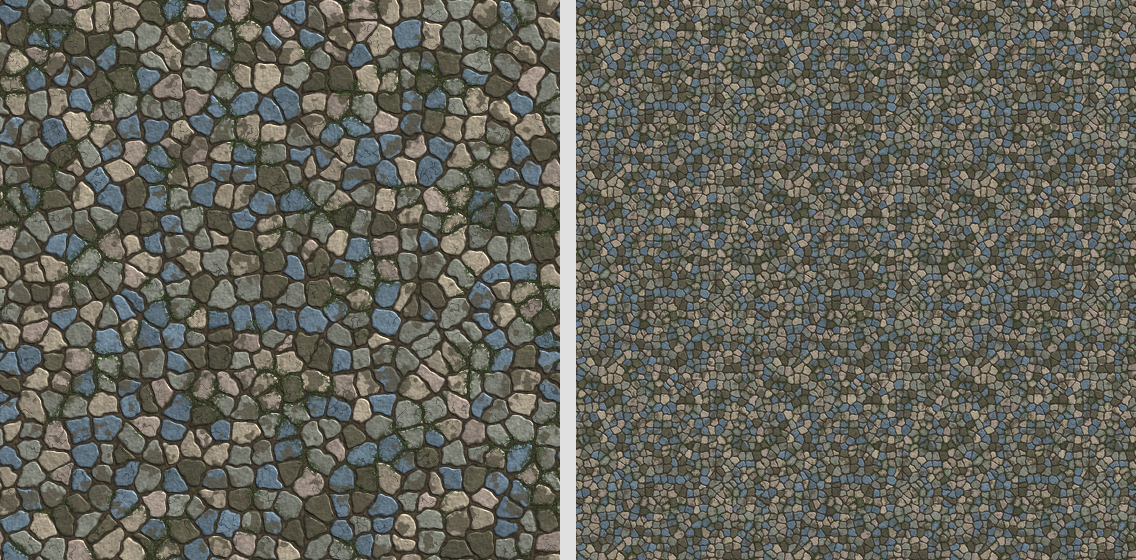
Left: one tile. Right: repeated 3 by 3.
Write a WebGL 2 fragment shader that draws this texture.

```glsl
#version 300 es
precision highp float;
// Weathered cobblestones in blue, grey and beige, set in dark mud with patches of moss.

uniform vec2 u_resolution;
out vec4 fragColor;

// Three random values per cell, wrapping after a whole number of cells
vec3 hash3(vec2 cell, float period) {
  uvec3 v = uvec3(uvec2(mod(cell + 0.5, period)), uint(period));
  v = v * 1664525u + 1013904223u;
  v.x += v.y * v.z; v.y += v.z * v.x; v.z += v.x * v.y;
  v ^= v >> 16u;
  v.x += v.y * v.z; v.y += v.z * v.x; v.z += v.x * v.y;
  return vec3(v >> 8u) / 16777216.0;
}

float cornerSlope(vec2 cell, vec2 offset, float period) {
  float angle = 6.2832 * hash3(cell, period).x;
  return dot(vec2(cos(angle), sin(angle)), offset);
}

// Gradient noise, about -1 to 1, with a whole number of cells per canvas
float noise(vec2 uv, float period) {
  vec2 p = uv * period, i = floor(p), f = p - i;
  vec2 w = f * f * f * (f * (f * 6.0 - 15.0) + 10.0);
  vec2 x = vec2(1.0, 0.0), y = vec2(0.0, 1.0);
  float low = mix(cornerSlope(i, f, period), cornerSlope(i + x, f - x, period), w.x);
  float high = mix(cornerSlope(i + y, f - y, period), cornerSlope(i + 1.0, f - 1.0, period), w.x);
  return 1.5 * mix(low, high, w.y);
}

// Rounded distance to the border of the nearest stone, in cells
float stoneEdge(vec2 uv, out vec3 stoneId) {
  vec2 p = uv * 24.0 + 0.11 * vec2(noise(uv, 50.0), noise(uv + 0.37, 50.0));
  vec2 base = floor(p), f = p - base, nearCell = vec2(0.0), nearest = vec2(0.0);
  float best = 9.0;
  for (int y = -1; y <= 1; y++)
    for (int x = -1; x <= 1; x++) {
      vec2 cell = vec2(x, y);
      vec3 id = hash3(base + cell, 24.0);
      vec2 r = cell + 0.1 + 0.8 * id.xy - f;
      if (dot(r, r) < best) {
        best = dot(r, r);
        nearest = r;
        nearCell = cell;
        stoneId = id;
      }
    }
  float sum = 0.0;
  for (int y = -2; y <= 2; y++)
    for (int x = -2; x <= 2; x++) {
      vec2 cell = nearCell + vec2(x, y);
      vec2 r = cell + 0.1 + 0.8 * hash3(base + cell, 24.0).xy - f;
      vec2 gap = r - nearest;
      if (dot(gap, gap) > 0.0001)
        sum += exp(-18.0 * dot(0.5 * (nearest + r), normalize(gap)));
    }
  return -log(sum) / 18.0;
}

// Height of the paving: bevelled stones, chipped rims, rough faces
float relief(vec2 uv, out float edge, out vec3 stoneId) {
  edge = stoneEdge(uv, stoneId) + 0.035 * noise(uv, 75.0) + 0.025 * noise(uv, 26.0);
  float stone = smoothstep(0.02, 0.13, edge);
  float rough = 0.13 * noise(uv, 230.0) + 0.16 * noise(uv, 110.0);
  float mudRidge = 0.3 * (1.0 - abs(noise(uv, 64.0)));
  return stone + rough + mudRidge * (1.0 - stone);
}

void main() {
  vec2 uv = gl_FragCoord.xy / u_resolution;
  float edge, otherEdge;
  vec3 id, otherId;
  float height = relief(uv, edge, id);
  float light = height - relief(uv + vec2(0.0008, 0.0011), otherEdge, otherId);
  float stone = smoothstep(0.02, 0.08, edge);

  // Stone colours
  float kind = id.z;
  vec3 face = vec3(0.38, 0.45, 0.50);
  face = mix(face, vec3(0.48, 0.49, 0.45), step(0.30, kind));
  face = mix(face, vec3(0.60, 0.56, 0.49), step(0.56, kind));
  face = mix(face, vec3(0.58, 0.53, 0.49), step(0.78, kind));
  face = mix(face, vec3(0.33, 0.32, 0.26), step(0.88, kind));
  face *= 0.92 + 0.2 * fract(kind * 37.0);
  face *= 1.0 + 0.09 * noise(uv, 60.0) + 0.10 * noise(uv, 180.0);

  // Cracks and worn, muddy parts of the faces
  float crack = 1.0 - smoothstep(0.02, 0.09, abs(noise(uv + 0.19, 44.0) + 0.3 * noise(uv, 120.0)));
  face *= 1.0 - 0.35 * crack * smoothstep(0.0, 0.35, noise(uv + 0.61, 20.0));
  float dirt = noise(uv, 14.0) + 0.6 * noise(uv, 40.0) + 0.35 * noise(uv, 96.0);
  face = mix(face, vec3(0.34, 0.32, 0.265), 0.8 * smoothstep(0.28, 0.45, dirt));

  // Mud joints with a dark contour around the stones
  vec3 mud = vec3(0.29, 0.255, 0.20) * (1.0 + 0.2 * noise(uv, 90.0) + 0.2 * noise(uv, 210.0));
  vec3 color = mix(mud, face, stone);
  color *= 1.0 - 0.3 * smoothstep(0.07, 0.0, abs(edge - 0.04));

  // Relief light with pale glints along the lit rims
  color *= clamp(1.0 + 1.25 * light, 0.42, 1.5);
  color += vec3(0.20, 0.18, 0.15) * smoothstep(0.22, 0.6, light);

  // Moss growing out of the joints
  float patches = noise(uv + 0.43, 9.0) + 0.6 * noise(uv, 28.0);
  float blades = noise(uv, 170.0) + 0.5 * noise(uv + 0.29, 250.0);
  float moss = smoothstep(0.1, 0.5, patches) * smoothstep(0.32, 0.06, edge);
  moss *= smoothstep(-0.25, 0.2, blades);
  vec3 green = mix(vec3(0.15, 0.18, 0.11), vec3(0.27, 0.35, 0.19), smoothstep(0.0, 0.8, blades));
  color = mix(color, green, 0.85 * moss);

  fragColor = vec4(color, 1.0);
}
```
